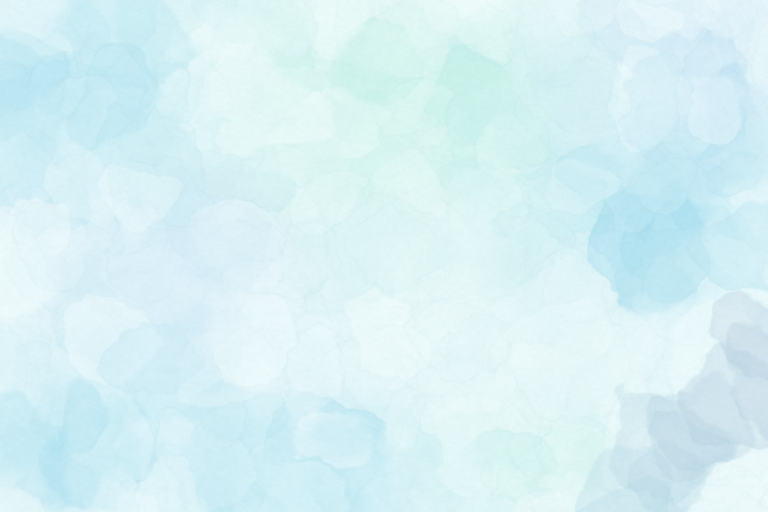
This background is drawn by a Shadertoy shader. Its source:

```glsl
// Pale watercolour background: overlapping blue, mint and grey washes on white paper.

const vec3 PAPER = vec3(0.955, 0.99, 0.99);

vec3 hash3(vec2 p) {
    vec3 q = fract(p.xyx * vec3(0.1031, 0.103, 0.0973));
    q += dot(q, q.yxz + 33.33);
    return fract((q.xxy + q.yzz) * q.zyx);
}

float noise(vec2 p) {
    vec2 i = floor(p), f = fract(p);
    f = f * f * (3.0 - 2.0 * f);
    return mix(mix(hash3(i).x, hash3(i + vec2(1, 0)).x, f.x),
               mix(hash3(i + vec2(0, 1)).x, hash3(i + vec2(1, 1)).x, f.x), f.y);
}

float fbm(vec2 p) {
    float sum = 0.0, amp = 0.5;
    for (int i = 0; i < 5; i++) {
        sum += amp * noise(p);
        p = mat2(1.6, 1.2, -1.2, 1.6) * p + 7.3;
        amp *= 0.5;
    }
    return sum;
}

vec2 wobble(vec2 p) {
    return vec2(fbm(p), fbm(p + 41.7)) - 0.48;
}

float spot(vec2 p, vec2 centre, vec2 size) {
    vec2 d = (p - centre) / size;
    return exp(-dot(d, d));
}

// Broad distribution of pigment over the sheet
vec3 washColor(vec2 p) {
    vec3 mint = vec3(0.81, 0.955, 0.925);
    vec3 lilac = vec3(0.83, 0.92, 0.97);
    vec3 blue = vec3(0.72, 0.90, 0.95);
    vec3 c = vec3(0.925, 0.977, 0.982);
    c = mix(c, mint, 0.9 * spot(p, vec2(0.78, 0.78), vec2(0.42, 0.26)));
    c = mix(c, mint, 0.6 * spot(p, vec2(1.0, 0.08), vec2(0.22, 0.16)));
    c = mix(c, lilac, 0.8 * spot(p, vec2(0.35, 0.48), vec2(0.24, 0.18)));
    c = mix(c, lilac, 0.9 * spot(p, vec2(1.36, 0.84), vec2(0.22, 0.22)));
    c = mix(c, blue, 0.9 * spot(p, vec2(0.14, 0.83), vec2(0.24, 0.20)));
    c = mix(c, blue, 0.9 * spot(p, vec2(1.30, 0.60), vec2(0.24, 0.18)));
    c = mix(c, blue, 0.8 * spot(p, vec2(0.62, 0.05), vec2(0.24, 0.16)));
    c = mix(c, blue, 0.8 * spot(p, vec2(0.14, 0.14), vec2(0.26, 0.18)));
    return c;
}

// Lays one translucent stain; d is the signed distance to its rim
vec3 stain(vec3 col, vec3 tint, float d, float softness, float opacity, float rim) {
    float body = 1.0 - smoothstep(-softness, 0.002, d);
    float pooled = 0.72 + 0.28 * exp(min(d, 0.0) / 0.03);
    col = mix(col, tint, body * pooled * opacity);
    float line = exp(-abs(d + 0.002) / 0.0022);
    return col * (1.0 - rim * line * vec3(1.0, 0.5, 0.35));
}

void mainImage(out vec4 fragColor, in vec2 fragCoord) {
    vec2 p = fragCoord / iResolution.y;
    vec3 col = washColor(p + 0.1 * wobble(p * 5.0));

    // Overlapping stains on jittered grids
    for (int layer = 0; layer < 6; layer++) {
        float k = float(layer);
        float cell = 0.25 - 0.018 * k;
        vec2 q = p + 0.17 * wobble(p * 6.5 + k * 13.1) + k * vec2(0.37, 0.53);
        vec2 home = floor(q / cell);
        float wet = smoothstep(0.4, 0.75, noise(p * 9.0 + k * 5.7));
        for (int j = -1; j <= 1; j++)
        for (int i = -1; i <= 1; i++) {
            vec2 id = home + vec2(i, j);
            vec3 h = hash3(id + 17.0 * k + 50.0);
            vec3 g = hash3(id + 31.0 * k + 190.0);
            vec2 centre = (id + 0.25 + 0.5 * h.xy) * cell;
            vec2 away = (q - centre) * vec2(0.85 + 0.3 * g.x, 1.15 - 0.3 * g.x);
            float d = length(away) - cell * (0.36 + 0.26 * h.z);
            if (d > 0.03) continue;
            vec3 pigment = washColor(centre - k * vec2(0.37, 0.53)) / PAPER;
            vec3 tint = PAPER * pow(pigment, vec3(mix(0.1, 1.85, g.y)));
            float softness = mix(0.005, 0.05, wet);
            col = stain(col, tint, d, softness, 0.22 + 0.38 * g.z, 0.028 * (1.0 - wet));
        }
    }

    // Grey cluster climbing the lower right corner
    vec2 q = p + 0.13 * wobble(p * 8.0 + 90.0);
    for (int i = 0; i < 9; i++) {
        float t = float(i) / 8.0;
        vec3 h = hash3(vec2(i, 71));
        vec2 centre = mix(vec2(1.19, -0.03), vec2(1.50, 0.31), t) + 0.07 * (h.xy - 0.5);
        float d = length(q - centre) - 0.075 - 0.045 * h.z;
        vec3 tint = mix(vec3(0.72, 0.86, 0.91), vec3(0.71, 0.80, 0.87), t);
        col = stain(col, tint, d, 0.008, 0.38, 0.04);
    }

    // Pigment mottling and paper tooth
    col -= (fbm(p * 14.0) - 0.48) * vec3(0.035, 0.018, 0.014);
    col += 0.012 * (noise(p * 230.0) - 0.5) + 0.008 * (noise(p * vec2(90.0, 160.0)) - 0.5);
    fragColor = vec4(clamp(col, 0.0, 1.0), 1.0);
}
```
